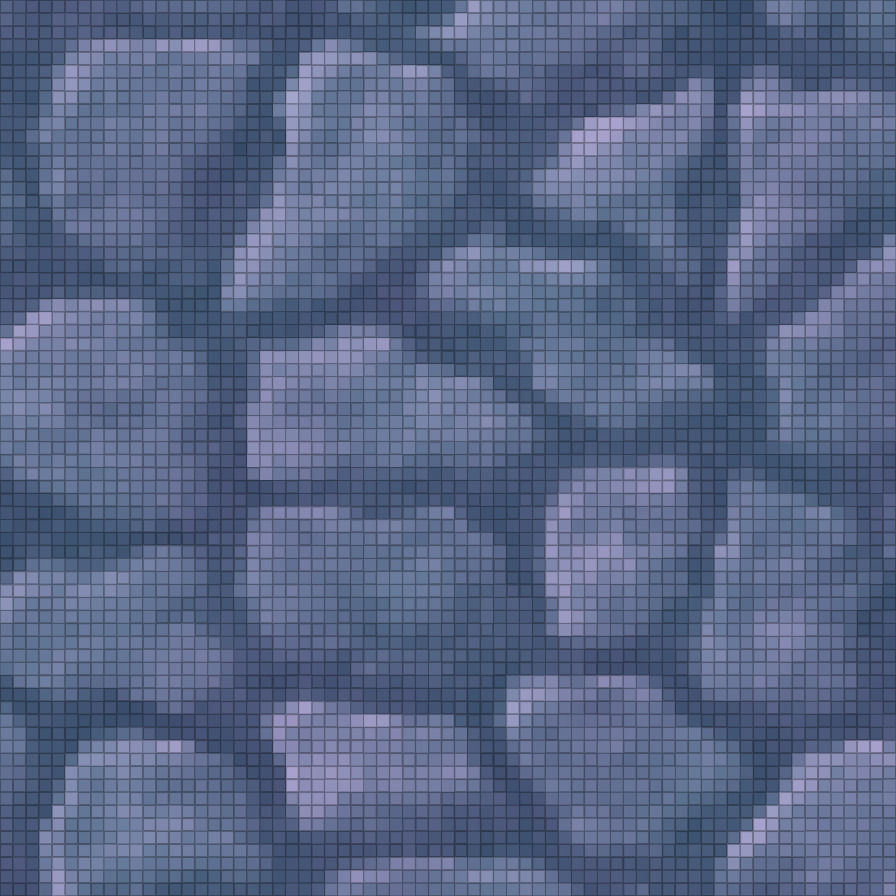
Reproduce this texture procedurally as a WebGL 1 fragment shader.

```glsl
precision highp float;
uniform vec2 u_resolution;

float hash(vec2 p) {
  vec3 q = fract(p.xyx * vec3(0.1031, 0.1030, 0.0973));
  q += dot(q, q.yzx + 33.33);
  return fract((q.x + q.y) * q.z);
}

float noise(vec2 p) {
  vec2 i = floor(p), f = fract(p);
  f = f * f * (3.0 - 2.0 * f);
  return mix(mix(hash(i), hash(i + vec2(1, 0)), f.x),
             mix(hash(i + vec2(0, 1)), hash(i + vec2(1, 1)), f.x), f.y);
}

float fbm(vec2 p) {
  return 0.55 * noise(p) + 0.3 * noise(p * 2.1 + 7.3) + 0.15 * noise(p * 4.3 + 3.7);
}

vec2 stoneCentre(vec2 cell) {
  return cell + 0.12 + 0.76 * vec2(hash(cell + 11.0), hash(cell + 47.0));
}

// Rounded distance to the stone border (x) and a random value per stone (y)
vec2 stones(vec2 p) {
  p += 0.4 * (vec2(fbm(p * 1.7 + 5.0), fbm(p * 1.7 + 31.0)) - 0.5);
  vec2 base = floor(p), nearest = base, toNearest = vec2(8.0);
  for (int y = -1; y <= 1; y++)
    for (int x = -1; x <= 1; x++) {
      vec2 cell = base + vec2(x, y);
      vec2 r = stoneCentre(cell) - p;
      if (dot(r, r) < dot(toNearest, toNearest)) {
        toNearest = r;
        nearest = cell;
      }
    }
  float sum = 0.0;
  for (int y = -2; y <= 2; y++)
    for (int x = -2; x <= 2; x++) {
      vec2 cell = nearest + vec2(x, y);
      vec2 r = stoneCentre(cell) - p;
      vec2 across = r - toNearest;
      if (dot(across, across) > 0.0001)
        sum += exp(-16.0 * dot(0.5 * (r + toNearest), normalize(across)));
    }
  return vec2(-log(sum) / 16.0, hash(nearest + 83.0));
}

// Brightness of the lit stone wall, from 0 to 1
float wall(vec2 uv) {
  vec2 p = uv * vec2(3.7, 4.4) + 2.0;
  vec2 toLight = vec2(-0.7, 0.71);
  vec2 stone = stones(p);
  float edge = stone.x;
  float slope = clamp((edge - stones(p + 0.06 * toLight).x) / 0.06, -1.0, 1.0);
  float body = smoothstep(0.03, 0.13, edge);

  float facet = fbm(p * 2.6 + 19.0) - fbm(p * 2.6 + 19.0 + 0.35 * toLight);
  float rim = max(slope, 0.0) * (1.0 - smoothstep(0.09, 0.25, edge));
  float shade = max(-slope, 0.0) * (1.0 - smoothstep(0.06, 0.42, edge));

  float mortar = 0.14 + 0.22 * (fbm(p * 3.0) - 0.4);
  float face = 0.52 + 0.14 * (stone.y - 0.5) + 0.55 * facet
             + 0.25 * (fbm(p * 3.5 + 60.0) - 0.5) + 0.33 * rim - 0.28 * shade;
  return mix(mortar, face, body);
}

void main() {
  vec2 uv = gl_FragCoord.xy / u_resolution.y;

  // Small square tiles, each in one flat colour
  float tiles = 69.0;
  vec2 tile = floor(uv * tiles);
  vec2 local = fract(uv * tiles);
  float grain = hash(tile + 0.5) - 0.5;
  float value = clamp(wall((tile + 0.5) / tiles) + 0.09 * grain, 0.0, 1.0);

  vec3 deepBlue = vec3(0.205, 0.275, 0.395);
  vec3 slate = vec3(0.405, 0.46, 0.595);
  vec3 lilac = vec3(0.64, 0.63, 0.79);
  vec3 color = mix(deepBlue, slate, smoothstep(-0.1, 0.6, value));
  color = mix(color, lilac, smoothstep(0.45, 1.0, value));

  // Drifting teal and violet tints
  float tint = noise(uv * 9.0 + 40.0) - 0.5 + 0.3 * grain;
  color += tint * vec3(0.035, -0.012, 0.012);

  // Thin soft grout with a slightly uneven width
  vec2 inset = 0.5 - abs(local - 0.5);
  float soft = 0.6 * tiles / u_resolution.y;
  float width = 0.035 + 0.05 * hash(tile + 130.0);
  float cover = smoothstep(width - soft, width + soft, min(inset.x, inset.y));
  color *= mix(0.7, 1.02, cover);

  gl_FragColor = vec4(color, 1.0);
}
```
